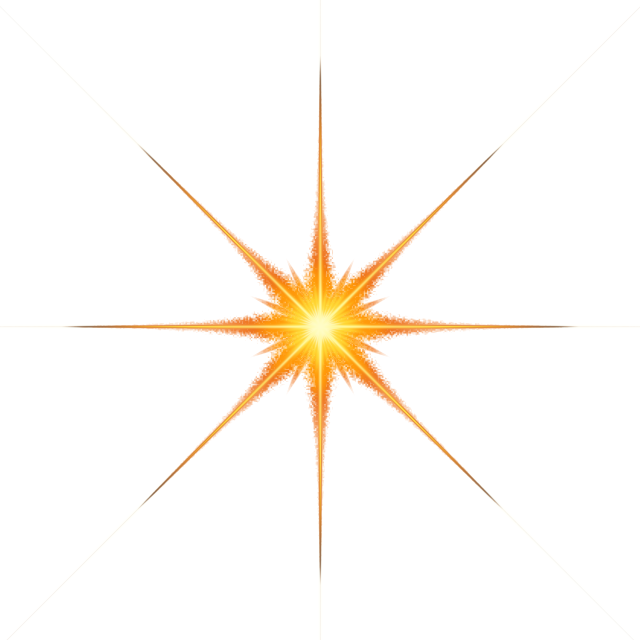
Reproduce this background procedurally as a WebGL 1 fragment shader.

```glsl
precision highp float;
uniform vec2 u_resolution;

#define CENTER vec2(0.0005, -0.0105)
#define RAY_LENGTH 0.404
#define RAY_WIDTH 0.0033
#define FLARE_WIDTH 0.054
#define FLARE_DECAY 12.8
#define SPIKE_LENGTH 0.122
#define SPIKE_WIDTH 0.013
#define GRAIN_SCALE 420.0

const vec3 EMBER = vec3(0.93, 0.43, 0.08);
const vec3 ORANGE = vec3(1.0, 0.60, 0.04);
const vec3 YELLOW = vec3(1.0, 0.84, 0.20);
const vec3 PALE = vec3(1.0, 0.99, 0.78);
const vec3 RUST = vec3(0.80, 0.33, 0.02);
const vec3 SOOT = vec3(0.36, 0.27, 0.23);

float hash(vec2 p) {
  p = fract(p * vec2(0.1031, 0.1137));
  p += dot(p, p.yx + 33.33);
  return fract((p.x + p.y) * p.x * 7.31);
}

float noise(vec2 p) {
  vec2 cell = floor(p), f = fract(p);
  f = f * f * (3.0 - 2.0 * f);
  return mix(mix(hash(cell), hash(cell + vec2(1.0, 0.0)), f.x),
             mix(hash(cell + vec2(0.0, 1.0)), hash(cell + 1.0), f.x), f.y);
}

// Coordinates of p along and across a direction
vec2 rayFrame(vec2 p, float angle) {
  vec2 dir = vec2(cos(angle), sin(angle));
  return vec2(dot(p, dir), abs(p.x * dir.y - p.y * dir.x));
}

// Short spike between the main rays, fading to its tip
float spike(vec2 p, float angle) {
  vec2 q = rayFrame(p, angle);
  float t = clamp(q.x / SPIKE_LENGTH, 0.0, 1.0);
  float halfWidth = SPIKE_WIDTH * (1.0 - t) + 0.0006;
  return (1.0 - smoothstep(0.35, 1.25, q.y / halfWidth)) * (1.0 - smoothstep(0.6, 1.0, t));
}

void main() {
  float side = min(u_resolution.x, u_resolution.y);
  float pixel = 1.0 / side;
  vec2 p = (gl_FragCoord.xy - 0.5 * u_resolution) / side - CENTER;
  float radius = length(p);
  float angle = atan(p.y, p.x);
  float grain = noise((p + 2.0) * GRAIN_SCALE) - 0.5;

  float flare = 0.0, nearest = 2.0, line = 0.0, core = 0.0, shine = 0.0, reach = 0.0;
  for (int i = 0; i < 8; i++) {
    float rayAngle = float(i) * 0.785398;
    vec2 q = rayFrame(p, rayAngle);
    if (q.x < 0.0) continue;
    float rayLength = RAY_LENGTH + 0.02 * pow(max(sin(rayAngle), 0.0), 8.0);
    float t = clamp(q.x / rayLength, 0.0, 1.0);
    float tip = 1.0 - smoothstep(0.9, 1.02, t);

    // Wide grainy flare, narrowing to a faint halo
    float flareWidth = FLARE_WIDTH * exp(-FLARE_DECAY * q.x) + 0.006 * (1.0 - t) + 0.0005;
    float f = q.y / flareWidth;
    float strength = mix(1.0, 0.32, smoothstep(0.08, 0.24, q.x)) * tip;
    flare = max(flare, strength * (1.0 - smoothstep(0.3, 1.15, f + grain * 0.55)));
    nearest = min(nearest, f);

    // Tapered ray with a hot middle
    float halfWidth = RAY_WIDTH * pow(1.0 - t, 0.65) + 0.0003;
    float rayMask = (1.0 - smoothstep(halfWidth - pixel, halfWidth + pixel, q.y)) * tip;
    if (rayMask > line) reach = t;
    line = max(line, rayMask);
    float hot = 1.0 - smoothstep(0.15, 0.65, q.y / (halfWidth + 0.3 * pixel));
    core = max(core, hot * (1.0 - smoothstep(0.45, 0.85, t)));
    shine = max(shine, exp(-pow(q.y / 0.0024, 2.0)) * exp(-q.x * 7.0));
  }

  vec2 folded = abs(p);
  float spikes = max(spike(folded, 0.414), spike(folded, 1.108));
  spikes *= 0.82 + 0.4 * grain;

  // Body colour runs from pale centre to ember edge
  float streak = sin(angle * 24.0 + 0.8) * sin(angle * 17.0 + 1.3);
  float heat = 1.16 - radius / 0.082 - 0.22 * nearest;
  heat += 0.12 * streak * smoothstep(0.008, 0.03, radius);
  vec3 body = mix(EMBER, ORANGE, smoothstep(-0.35, 0.2, heat));
  body = mix(body, YELLOW, smoothstep(0.2, 0.72, heat));
  body = mix(body, PALE, smoothstep(0.68, 1.08, heat));
  vec3 color = mix(vec3(1.0), body, clamp(max(flare, spikes), 0.0, 1.0));

  // Rays darken outward while their middle stays yellow
  vec3 rayColor = mix(ORANGE, RUST, smoothstep(0.2, 0.6, reach));
  rayColor = mix(rayColor, SOOT, smoothstep(0.65, 0.98, reach));
  float rayAlpha = line * smoothstep(0.05, 0.2, radius);
  color = mix(color, rayColor, rayAlpha * 0.92);
  color = mix(color, vec3(1.0, 0.79, 0.10), core * rayAlpha);
  color = mix(color, vec3(1.0, 0.97, 0.60), clamp(shine * 1.3, 0.0, 1.0));
  color = mix(color, PALE, exp(-radius * radius / 0.0003));

  gl_FragColor = vec4(color, 1.0);
}
```
